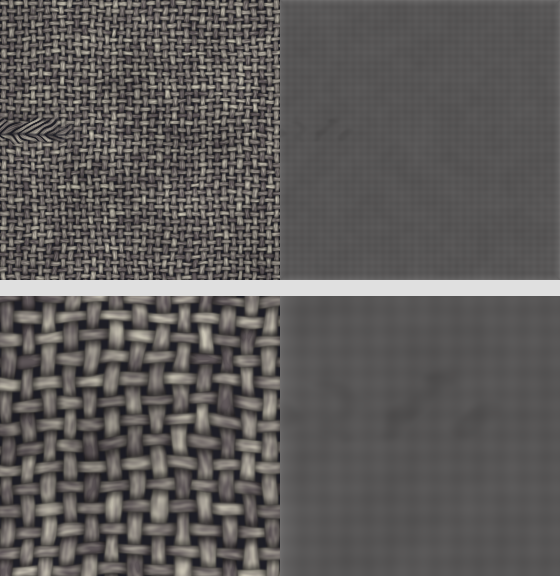
Top: the whole. Bottom: its middle third, enlarged.
Give the GLSL for this texture, as a Shadertoy shader.

```glsl
// Two square panels: on the left a coarse plain-weave cloth with a frayed splice,
// on the right a flat grey sheet faintly embossed with the same thread grid.
// Strands are rounded ribbons whose height follows a cosine over and under the weave.

const float PI = 3.14159265;
const vec2 THREADS = vec2(38.0, 40.0);          // strands across and down a panel
const vec2 HALF_WIDTH = vec2(0.34, 0.29);       // warp and weft, in cells
const vec3 GAP = vec3(0.11, 0.11, 0.14);
const vec3 DARK_YARN = vec3(0.35, 0.32, 0.33);
const vec3 PALE_YARN = vec3(0.75, 0.73, 0.67);
const vec3 SHEET = vec3(0.338, 0.332, 0.332);

float hash(vec2 p) {
    vec3 q = fract(p.xyx * vec3(0.1031, 0.1030, 0.0973));
    q += dot(q, q.yzx + 33.33);
    return fract((q.x + q.y) * q.z);
}

float cornerSlope(vec2 corner, vec2 offset) {
    float angle = 2.0 * PI * hash(corner);
    return dot(vec2(cos(angle), sin(angle)), offset);
}

// Gradient noise, roughly -0.7 to 0.7
float noise(vec2 p) {
    vec2 i = floor(p), f = p - i;
    vec2 u = f * f * f * (f * (f * 6.0 - 15.0) + 10.0);
    vec2 e = vec2(0.0, 1.0);
    float low = mix(cornerSlope(i, f), cornerSlope(i + e.yx, f - e.yx), u.x);
    float high = mix(cornerSlope(i + e, f - e), cornerSlope(i + 1.0, f - 1.0), u.x);
    return mix(low, high, u.y);
}

// Yarn colour: per-strand tint, slow streaks and fine fibres along the strand
vec3 yarnColor(float along, float across, float id) {
    float tint = 0.40 * (hash(vec2(id, 3.7)) - 0.5);
    float streak = 0.75 * noise(vec2(along * 0.55, id * 7.31 + 0.4));
    float fibre = 0.45 * noise(vec2(along * 1.6 + id * 5.3, across * 5.0 + id));
    return mix(DARK_YARN, PALE_YARN, clamp(0.45 + tint + streak + fibre, 0.0, 1.0));
}

// One strand: rgb is the shaded yarn, a its coverage
vec4 strand(float across, float along, float id, float halfWidth, float height, float soft) {
    float thickness = halfWidth * (1.0 + 0.35 * noise(vec2(along * 0.7, id * 3.17 + 50.0)));
    float r = across / thickness;
    float roundness = 1.0 - 0.45 * min(r * r, 1.0);
    float depth = mix(0.50, 1.04, smoothstep(-0.9, 0.7, height));
    float cover = 1.0 - smoothstep(thickness - soft, thickness + soft, abs(across));
    return vec4(yarnColor(along, across, id) * roundness * depth, cover);
}

// Plain weave in cell units; alternate crossings swap the strand on top
vec3 weave(vec2 q, float soft) {
    vec2 cell = floor(q), f = q - cell - 0.5;
    vec2 side = 1.0 - 2.0 * mod(cell, 2.0);
    vec2 height = vec2(side.x * cos(PI * (q.y - 0.5)), -side.y * cos(PI * (q.x - 0.5)));
    vec4 warp = strand(f.x, q.y, cell.x, HALF_WIDTH.x, height.x, soft);
    vec4 weft = strand(f.y, q.x, cell.y + 100.0, HALF_WIDTH.y, height.y, soft);
    bool warpOnTop = side.x * side.y > 0.0;
    vec4 under = warpOnTop ? weft : warp;
    vec4 over = warpOnTop ? warp : weft;
    return mix(mix(GAP, under.rgb, under.a), over.rgb, over.a);
}

// Where the frayed splice lies, 0 to 1, with a ragged outline
float spliceMask(vec2 p) {
    float ragged = 0.035 * noise(p * 22.0);
    float tall = 1.0 - smoothstep(0.032, 0.052, abs(p.y - 0.535) + ragged);
    float wide = 1.0 - smoothstep(0.19, 0.27, p.x + 2.0 * ragged);
    return tall * wide;
}

// Slanted strands that meet in a herringbone
vec3 splice(vec2 p, float soft) {
    float rise = p.y - 0.52 + 0.008 * noise(p * 14.0);
    float s = p.x * 30.0 - abs(rise) * 42.0 + 0.7 * noise(p * 20.0);
    float id = floor(s) + (rise > 0.0 ? 200.0 : 240.0);
    float height = 0.4 + 1.2 * noise(p * 28.0 + 9.0);
    vec4 yarn = strand(fract(s) - 0.5, rise * 45.0, id, 0.36, height, soft);
    float seam = smoothstep(0.0, 0.009, abs(rise));
    return mix(GAP, yarn.rgb, yarn.a * mix(0.4, 1.0, seam));
}

vec3 cloth(vec2 p, float pixel) {
    vec2 bend = vec2(noise(p * 4.0 + 3.0), noise(p * 4.0 + 17.0));
    vec2 jitter = vec2(noise(p * 17.0 + 31.0), noise(p * 17.0 + 47.0));
    vec2 q = p * THREADS + 0.6 * bend + 0.22 * jitter;
    float soft = max(0.07, 0.6 * pixel * THREADS.y);
    vec3 color = mix(weave(q, soft), splice(p, soft), spliceMask(p));
    return color * (1.0 + 0.14 * noise(p * 5.0 + 70.0));
}

// Flat sheet: shallow grid, soft stains and a pale rim
vec3 sheet(vec2 p) {
    vec2 grid = cos(2.0 * PI * p * THREADS);
    float emboss = -0.006 * (grid.x + grid.y);
    float stain = 0.016 * noise(p * 9.0) + 0.012 * noise(p * 24.0 + 5.0);
    float dent = -0.03 * spliceMask(p) * smoothstep(0.0, 0.4, noise(p * 20.0 + 2.0));
    vec2 inset = min(p, 1.0 - p);
    float rim = 0.10 * exp(-max(min(inset.x, inset.y), 0.0) * 130.0);
    return SHEET + emboss + stain + dent + rim;
}

void mainImage(out vec4 fragColor, in vec2 fragCoord) {
    vec2 p = fragCoord / iResolution.xy * vec2(2.0, 1.0);
    float pixel = 1.0 / iResolution.y;
    float rightPanel = smoothstep(-0.5 * pixel, 0.5 * pixel, p.x - 1.0);
    vec3 color = mix(cloth(p, pixel), sheet(p - vec2(1.0, 0.0)), rightPanel);
    fragColor = vec4(color, 1.0);
}
```
